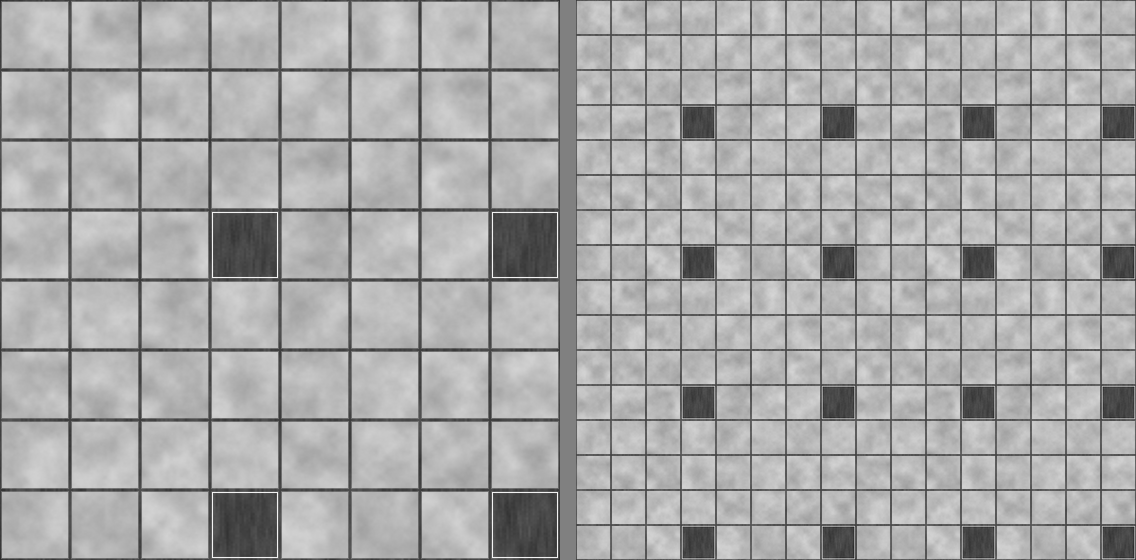
Left: one tile. Right: repeated 2 by 2.
This pattern is drawn by a three.js fragment shader. Its source:

```glsl
// Eight by eight cloudy grey stone tiles set in dark, vertically brushed grout.
// Every fourth tile of every fourth row is a dark inset with a thin white frame.
// Clouds are fractal noise shifted per tile; the brushed noise wraps at the canvas.
varying vec2 vUv;

float hash(vec2 p) {
  return fract(sin(dot(p, vec2(127.1, 311.7))) * 43758.5453);
}

// Value noise that repeats after a whole number of lattice cells.
float wrapNoise(vec2 p, vec2 period) {
  vec2 i = floor(p);
  vec2 f = fract(p);
  f = f * f * (3.0 - 2.0 * f);
  vec2 a = mod(i, period);
  vec2 b = mod(i + 1.0, period);
  return mix(mix(hash(a), hash(vec2(b.x, a.y)), f.x),
             mix(hash(vec2(a.x, b.y)), hash(b), f.x), f.y);
}

// Soft clouds, centred on zero.
float clouds(vec2 p) {
  float sum = 0.0;
  float amplitude = 0.5;
  vec2 period = vec2(64.0);
  for (int octave = 0; octave < 5; octave++) {
    sum += amplitude * (wrapNoise(p, period) - 0.5);
    p = p * 2.0 + 0.37;
    period *= 2.0;
    amplitude *= 0.5;
  }
  return sum;
}

// Noise with a whole number of cells across and up the canvas.
float canvasNoise(vec2 cells) {
  return wrapNoise(vUv * cells, cells) - 0.5;
}

// Dark surface with fine vertical streaks and broad mottling.
float brushedDark() {
  return 0.275 + 0.07 * canvasNoise(vec2(256.0, 40.0))
               + 0.05 * canvasNoise(vec2(96.0, 16.0))
               + 0.05 * canvasNoise(vec2(32.0, 24.0))
               + 0.03 * canvasNoise(vec2(256.0));
}

void main() {
  // Tile layout
  vec2 grid = vUv * 8.0;
  vec2 tile = mod(floor(grid), 8.0);
  vec2 local = fract(grid);
  vec2 toEdge = min(local, 1.0 - local);
  float edge = min(toEdge.x, toEdge.y);

  // Stone face, different on each tile
  vec2 shift = 40.0 * vec2(hash(tile + 3.0), hash(tile + 19.0));
  float stone = 0.73 + 0.27 * clouds(local * 2.6 + shift)
                     + 0.02 * (hash(tile + 41.0) - 0.5);

  // Grout, and the dark insets that share its surface
  vec2 block = mod(tile, 4.0);
  float inset = step(2.5, block.x) * (1.0 - step(0.5, block.y));
  float face = smoothstep(0.015, 0.031, edge) * (1.0 - inset);
  float shade = mix(brushedDark(), stone, face);

  // White frame just inside each inset
  float frame = inset * (1.0 - smoothstep(0.001, 0.017, abs(edge - 0.035)));
  shade = mix(shade, 0.95, frame);

  gl_FragColor = vec4(vec3(shade), 1.0);
}
```
